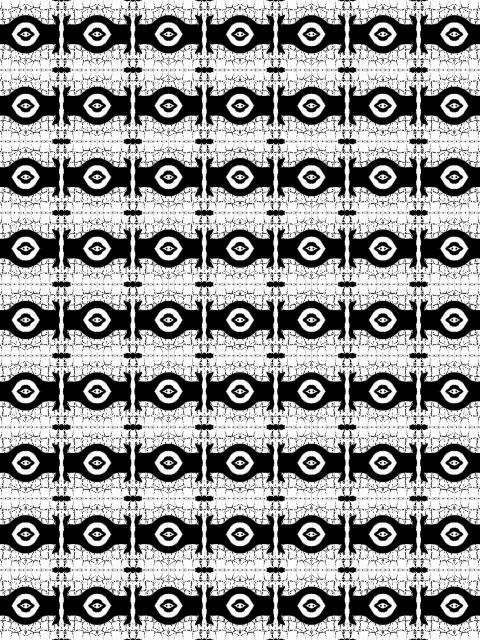
Give the GLSL for this pattern, as a WebGL 1 fragment shader.

```glsl
precision highp float;

uniform vec2 u_resolution;

const float REPEATS_ACROSS = 6.72;
const vec3 PAPER = vec3(0.985);
const vec3 INK = vec3(0.008);

vec2 hash2(vec2 p) {
  vec2 k = vec2(dot(p, vec2(127.1, 311.7)), dot(p, vec2(269.5, 183.3)));
  return fract(sin(k) * 43758.5);
}

float cornerSlope(vec2 id, vec2 offset) {
  return dot(hash2(id) * 2.0 - 1.0, offset);
}

float gradientNoise(vec2 p) {
  vec2 i = floor(p);
  vec2 f = fract(p);
  vec2 u = f * f * (3.0 - 2.0 * f);
  vec2 e = vec2(1.0, 0.0);
  float low = mix(cornerSlope(i, f), cornerSlope(i + e, f - e), u.x);
  float high = mix(cornerSlope(i + e.yx, f - e.yx), cornerSlope(i + 1.0, f - 1.0), u.x);
  return mix(low, high, u.y);
}

float fill(float d, float blur) {
  return 1.0 - smoothstep(-blur, blur, d);
}

float smoothUnion(float a, float b, float k) {
  float h = max(k - abs(a - b), 0.0) / k;
  return min(a, b) - 0.25 * h * h * k;
}

// Circle drawn out to a point on both sides; q lies in the first quadrant
float pointedCircle(vec2 q, float radius, float tip) {
  float c = radius / tip;
  vec2 n = vec2(c, sqrt(1.0 - c * c));
  return q.x * n.y > q.y * n.x ? dot(q, n) - radius : length(q) - radius;
}

// Gap between the two nearest scattered sites, small along cell borders
float crackDistance(vec2 p) {
  vec2 id = floor(p);
  float nearest = 9.0;
  float second = 9.0;
  for (int y = -1; y <= 1; y++) {
    for (int x = -1; x <= 1; x++) {
      vec2 site = id + vec2(float(x), float(y));
      float d = length(site + 0.15 + 0.7 * hash2(site) - p);
      second = min(second, max(nearest, d));
      nearest = min(nearest, d);
    }
  }
  return 0.5 * (second - nearest);
}

// Flared post with concave ends, measured from its own centre
float postDistance(vec2 s) {
  float halfWidth = 0.083 + 0.045 * smoothstep(0.15, 0.27, s.y);
  return max(s.x - halfWidth, s.y - 0.235 - 0.3 * s.x);
}

float slitDistance(vec2 s) {
  return max(s.x - 0.027 + 0.008 * cos(s.y * 38.0), s.y - 0.25);
}

float dashDistance(vec2 s) {
  return max(s.x - 0.125, s.y - 0.033 - 0.008 * cos(s.x * 80.0));
}

// Thin broken lines around the solid shapes
float webbing(vec2 q, float blur) {
  float wobble = gradientNoise(q * 24.0);
  float grain = gradientNoise(q * 61.0 + 7.0);
  vec2 bent = q + 0.012 * vec2(wobble, grain);

  float cracks = fill(crackDistance(bent * vec2(9.5, 8.5) + 3.0) / 9.0 - 0.005, blur);
  cracks *= smoothstep(-0.3, 0.15, grain) * mix(1.0, 0.3, smoothstep(0.38, 0.46, q.y));

  float drips = fill(abs(fract(bent.x * 11.0) - 0.5) / 11.0 - 0.004, blur);
  drips *= smoothstep(-0.1, 0.2, wobble) * (1.0 - smoothstep(0.28, 0.36, q.y));

  float roof = fill(abs(bent.y + 0.6 * bent.x - 0.43) - 0.004, blur);
  roof *= step(q.x, 0.2) * smoothstep(-0.2, 0.2, grain);

  float strands = fill(abs(0.5 - bent.x - 0.045) - 0.013, blur);
  strands *= smoothstep(-0.2, 0.15, wobble + 0.5 * grain);

  vec2 bead = vec2((fract(q.x * 16.0) - 0.5) / 16.0, 0.5 - q.y);
  float beads = 0.8 * fill(length(bead) - 0.009, blur);

  return max(max(max(cracks, drips), max(roof, strands)), beads);
}

float inkAmount(vec2 q, float blur) {
  float rough = 0.01 * gradientNoise(q * 30.0);
  vec2 post = vec2(0.5 - q.x, q.y);

  // Ring, connecting band and posts
  float body = smoothUnion(length(q) - 0.268, q.y - 0.14, 0.07);
  body = min(body, postDistance(post));
  body = min(body, dashDistance(0.5 - q)) + rough;
  float ink = max(webbing(q, blur), fill(body, blur));

  // Nested eye and the post's slit
  ink *= 1.0 - fill(slitDistance(post) + rough, blur);
  ink *= 1.0 - fill(pointedCircle(q, 0.168, 0.197) + rough, blur);
  ink = max(ink, fill(pointedCircle(q, 0.09, 0.125) + rough, blur));
  ink *= 1.0 - fill(pointedCircle(q, 0.035, 0.08) + rough, blur);
  return max(ink, fill(length(q - vec2(0.028, 0.0)) - 0.012, blur));
}

void main() {
  float cellsPerPixel = REPEATS_ACROSS / u_resolution.x;
  vec2 p = (gl_FragCoord.xy - 0.5 * u_resolution) * cellsPerPixel;
  vec2 q = abs(fract(p + 0.5) - 0.5);
  gl_FragColor = vec4(mix(PAPER, INK, inkAmount(q, 0.8 * cellsPerPixel)), 1.0);
}
```
